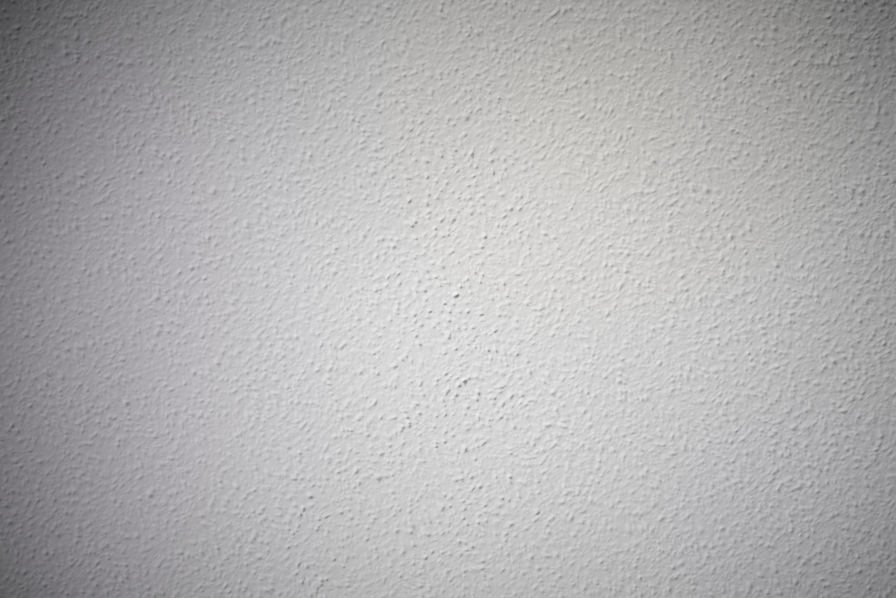
Give the GLSL for this texture, as a Shadertoy shader.

```glsl
// Rough painted plaster wall, brightest in the middle and shaded to the edges.
// Scattered Gaussian bumps (cellular noise) give an analytic surface slope,
// which is lit from the upper left over a soft, lopsided vignette.

#define BUMP_SCALE 104.0       // coarse bumps per canvas height
#define GRAIN_SCALE 168.0      // fine bumps per canvas height
#define BUMP_CONTRAST 0.042
#define GRAIN_CONTRAST 0.027
#define PIT_DEPTH 0.17
#define WALL_LIGHT 0.852
#define GLOW_CENTER vec2(0.52, 0.45)
#define FALLOFF_LEFT 0.33
#define FALLOFF_RIGHT 0.25
#define FALLOFF_VERTICAL 0.165
#define LIGHT_DIR vec2(-0.64, 0.77)

vec3 hash3(vec2 cell) {
    vec3 h = fract(cell.xyx * vec3(0.1031, 0.1030, 0.0973));
    h += dot(h, h.yxz + 33.33);
    return fract((h.xxy + h.yzz) * h.zyx);
}

// Slope of a field of randomly placed bumps and hollows.
vec2 bumpSlope(vec2 p) {
    vec2 cell = floor(p);
    vec2 slope = vec2(0.0);
    for (int y = -1; y <= 1; y++) {
        for (int x = -1; x <= 1; x++) {
            vec2 neighbour = cell + vec2(x, y);
            vec3 rnd = hash3(neighbour + 57.0);
            vec2 toBump = neighbour + rnd.xy - p;
            float height = mix(-0.45, 1.0, rnd.z);
            slope += height * 12.0 * toBump * exp(-6.0 * dot(toBump, toBump));
        }
    }
    return slope;
}

// Layered sines gently bend the cell grid so no rows show.
vec2 warp(vec2 p) {
    return p + 0.0030 * sin(p.yx * vec2(61.0, 53.0) + 2.0 * sin(p * 23.0))
             + 0.0006 * sin(p.yx * vec2(149.0, 137.0) + p * 71.0);
}

// Slow, uneven patchiness from -1 to 1.
float patches(vec2 p) {
    return 0.5 * sin(p.x * 9.0 + 2.0 * sin(p.y * 5.0))
         + 0.5 * sin(p.y * 13.0 + 1.7 * sin(p.x * 11.0 + 1.0));
}

float spot(vec2 uv, vec2 center, vec2 radius) {
    vec2 d = (uv - center) / radius;
    return exp(-dot(d, d));
}

void mainImage(out vec4 fragColor, in vec2 fragCoord) {
    vec2 uv = fragCoord / iResolution.xy;
    vec2 p = fragCoord / iResolution.y;

    // Broad light falling off towards the corners
    vec2 d = 2.0 * (uv - GLOW_CENTER);
    float sideFalloff = mix(FALLOFF_LEFT, FALLOFF_RIGHT, smoothstep(-0.3, 0.3, d.x));
    float light = WALL_LIGHT - sideFalloff * d.x * d.x - FALLOFF_VERTICAL * d.y * d.y;
    light += 0.006 * patches(p);

    // Plaster relief, stronger to the right
    vec2 w = warp(p);
    float bump = -dot(bumpSlope(w * BUMP_SCALE), LIGHT_DIR);
    mat2 turn = mat2(0.8, 0.6, -0.6, 0.8);
    vec2 grainSlope = turn * bumpSlope(w * turn * GRAIN_SCALE + 19.0);
    float grain = -dot(grainSlope, LIGHT_DIR);
    float relief = BUMP_CONTRAST * bump + GRAIN_CONTRAST * grain;
    relief *= mix(0.7, 1.15, uv.x) * (1.0 + 0.12 * patches(p * 1.7 + 3.0));

    // Small dark pits gathered down the middle and low on the left
    float pitArea = 0.12 + 0.75 * spot(uv, vec2(0.51, 0.42), vec2(0.10, 0.38))
                  + 0.60 * spot(uv, vec2(0.35, 0.12), vec2(0.05, 0.10));
    float pit = smoothstep(0.9, 2.3, -bump - 0.45 * grain) * pitArea;

    // Highlights saturate softly; shadows keep their depth
    float shade = light + min(relief, 0.5 * relief + 0.018) - PIT_DEPTH * pit;

    // Cool lavender at the left, faint warmth at the upper right
    vec3 tint = mix(vec3(1.0, 0.987, 1.018), vec3(1.0, 0.998, 1.0), smoothstep(0.0, 0.5, uv.x));
    tint += vec3(0.008, 0.003, -0.014) * spot(uv, vec2(0.68, 0.85), vec2(0.25, 0.35));
    tint += vec3(-0.004, -0.003, 0.010) * spot(uv, vec2(0.92, 0.12), vec2(0.20, 0.25));

    fragColor = vec4(clamp(shade * tint, 0.0, 1.0), 1.0);
}
```
